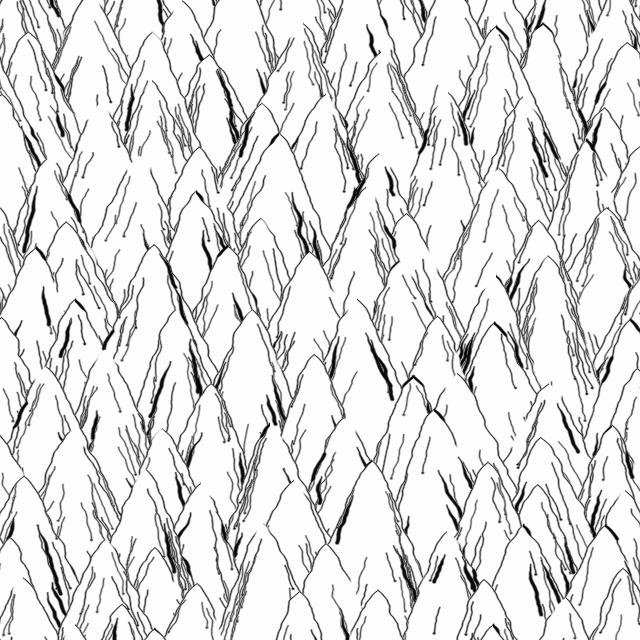
A WebGL 2 fragment shader for this pattern:

```glsl
#version 300 es
precision highp float;

uniform vec2 u_resolution;
out vec4 fragColor;

const vec3 PAPER = vec3(0.992);
const vec3 INK = vec3(0.035);
const vec2 PEAK_SPACING = vec2(0.135, 0.085);
const vec2 PEAK_JITTER = vec2(0.6, 0.7);
const vec2 FLANK_SLOPE = vec2(0.33, 0.50);
const float TIP_WIDTH = 0.010;
const int ROWS = 7;
const int STROKES = 26;
const float STROKE_DEPTH = 0.25;
const vec2 STROKE_LENGTH = vec2(0.035, 0.115);
const float THIN = 0.0009;
const float HEAVY = 0.0028;
const float HEAVY_SHARE = 0.12;
const float DOT_RADIUS = 0.0019;
const float SOFTNESS = 1.1;
const float STEEPNESS = 0.91; // horizontal to perpendicular distance

vec3 hash3(vec3 p) {
    p = fract(p * vec3(0.1031, 0.1030, 0.0973));
    p += dot(p, p.yxz + 33.33);
    return fract((p.xxy + p.yxx) * p.zyx);
}

float gradientNoise(float t, float seed) {
    float cell = floor(t);
    float f = t - cell;
    float g0 = hash3(vec3(cell, seed, 7.0)).x * 2.0 - 1.0;
    float g1 = hash3(vec3(cell + 1.0, seed, 7.0)).x * 2.0 - 1.0;
    return mix(g0 * f, g1 * (f - 1.0), f * f * (3.0 - 2.0 * f));
}

// Hand-drawn sideways wander of a line
float wobble(float depth, float seed) {
    return 0.009 * gradientNoise(depth * 42.0, seed)
         + 0.002 * gradientNoise(depth * 130.0, seed + 11.0);
}

float fillMask(float dist, float blur) {
    return 1.0 - smoothstep(-blur, blur, dist);
}

float halfWidth(float depth, float slope) {
    return slope * depth + TIP_WIDTH * (1.0 - exp(-depth / TIP_WIDTH));
}

// Downward strokes inside one peak; p is (sideways, depth) from the apex
float strokeInk(vec2 p, vec2 slopes, float seed, float blur) {
    float ink = 0.0;
    for (int i = 0; i < STROKES; i++) {
        float id = float(i);
        vec3 place = hash3(vec3(id, seed, 1.0));
        float start = 0.008 + STROKE_DEPTH * pow(place.x, 0.7);
        float end = start + mix(STROKE_LENGTH.x, STROKE_LENGTH.y, place.y);
        if (p.y < start - 0.01 || p.y > end + 0.01) continue;

        vec3 style = hash3(vec3(id, seed, 2.0));
        float side = place.z < 0.5 ? -1.0 : 1.0;
        float slope = side < 0.0 ? slopes.x : slopes.y;
        float across = pow(abs(place.z * 2.0 - 1.0), 0.6);
        float along = clamp(p.y, start, end);
        float pathX = side * (across * halfWidth(start, slope)
                    + slope * mix(0.4, 1.1, style.x) * (along - start))
                    + wobble(along, seed + id * 3.0 + 20.0);

        vec2 offset = vec2((p.x - pathX) * STEEPNESS, p.y - along);
        bool heavy = style.y < HEAVY_SHARE;
        float grow = smoothstep(start, mix(start, end, 0.4), along);
        float radius = heavy ? mix(THIN, HEAVY, grow) : THIN;
        float dist = length(offset) - radius;
        float dotDist = length(vec2(offset.x, p.y - end)) - DOT_RADIUS;
        float strength = heavy ? 1.0 : mix(0.75, 1.0, style.z);
        ink = max(ink, strength * fillMask(min(dist, dotDist), blur));
    }
    return ink;
}

// Returns (ink, cover) of one peak
vec2 drawPeak(vec2 p, vec2 id, vec3 shape, float blur) {
    float seed = floor(shape.z * 997.0) + id.x * 13.0 + id.y * 37.0;
    vec2 slopes = mix(vec2(FLANK_SLOPE.x), vec2(FLANK_SLOPE.y), hash3(vec3(id, 5.0)).xy);
    float side = p.x < 0.0 ? 0.0 : 1.0;
    float depth = max(p.y, 0.0);
    float edge = halfWidth(depth, mix(slopes.x, slopes.y, side));
    edge += wobble(depth, seed + side * 5.0) * smoothstep(0.0, 0.02, depth);
    float dist = p.y < 0.0 ? length(p) : (abs(p.x) - edge) * STEEPNESS;
    if (dist > 0.008) return vec2(0.0);

    // Broken outline with heavier passages
    float pressure = gradientNoise(depth * 13.0 + 0.5, seed + side * 5.0 + 3.0);
    float radius = mix(THIN, HEAVY, smoothstep(0.22, 0.30, pressure));
    float ink = fillMask(abs(dist) - radius, blur) * smoothstep(-0.25, -0.15, pressure);

    float cover = fillMask(dist, blur);
    if (cover > 0.0) ink = max(ink, cover * strokeInk(p, slopes, seed, blur));
    return vec2(ink, cover);
}

void main() {
    float scale = min(u_resolution.x, u_resolution.y);
    vec2 uv = gl_FragCoord.xy / scale;
    float blur = SOFTNESS / scale;
    float ink = 0.0;
    float visible = 1.0;

    // Front to back: lower peaks hide those behind them
    float firstRow = floor(uv.y / PEAK_SPACING.y);
    for (int r = 0; r < ROWS; r++) {
        float row = firstRow + float(r);
        float shift = 0.5 * mod(row, 2.0);
        float column = floor(uv.x / PEAK_SPACING.x - shift + 0.5);
        for (int c = -1; c <= 1; c++) {
            if (visible < 0.01) break;
            vec2 id = vec2(column + float(c), row);
            vec3 shape = hash3(vec3(id, 3.0));
            vec2 apex = (id + vec2(shift, 0.0) + PEAK_JITTER * (shape.xy - 0.5)) * PEAK_SPACING;
            vec2 peak = drawPeak(vec2(uv.x - apex.x, apex.y - uv.y), id, shape, blur);
            ink = max(ink, visible * peak.x);
            visible *= 1.0 - peak.y;
        }
    }
    fragColor = vec4(mix(PAPER, INK, ink), 1.0);
}
```
